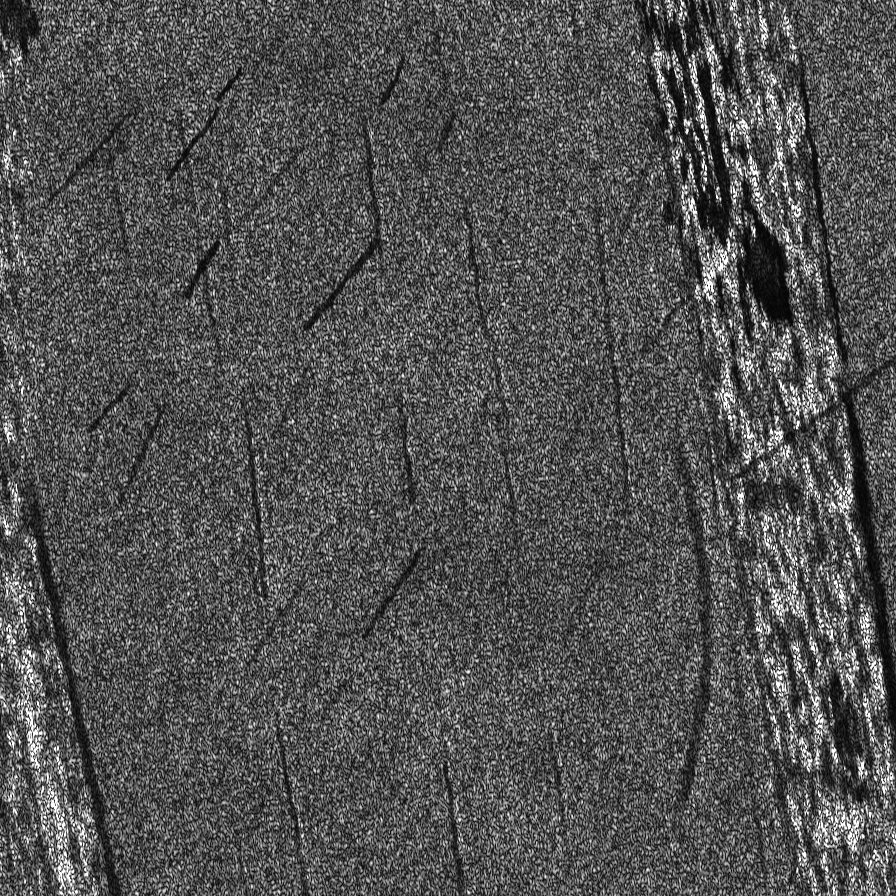
Give the GLSL for this texture, as a WebGL 2 fragment shader.

```glsl
#version 300 es
precision highp float;

uniform vec2 u_resolution;
out vec4 fragColor;

const float BASE_LEVEL = 0.31;             // mean brightness of the plain
const vec2 GRAIN = vec2(317.0, 158.0);     // speckle cells across the canvas
const float SPECKLE_GAIN = 2.6;            // brings the mean speckle near one
const float SLANT = 0.18;                  // sideways drift of the strike
const vec2 STREAK = vec2(85.0, 19.0);      // belt texture, across and along
const float BELT_CONTRAST = 2.3;
const float SHADOW = 0.13;                 // brightness kept in full shadow
const int LINEAMENTS = 9;
const int SCRATCHES = 18;
const uint HASH_MUL = 1664525u;
const uint HASH_ADD = 1013904223u;

vec2 hash2(vec2 cell) {
    uvec2 v = uvec2(ivec2(cell)) * HASH_MUL + HASH_ADD;
    for (int i = 0; i < 2; i++) {
        v.x += v.y * HASH_MUL;
        v.y += v.x * HASH_MUL;
        v ^= v >> 16u;
    }
    return vec2(v >> 8u) / 16777216.0;
}

float cornerSlope(vec2 cell, vec2 offset) {
    float angle = 6.2832 * hash2(cell).x;
    return dot(vec2(cos(angle), sin(angle)), offset);
}

float gradientNoise(vec2 p) {
    vec2 i = floor(p), f = p - i;
    vec2 w = f * f * f * (f * (f * 6.0 - 15.0) + 10.0);
    vec2 e = vec2(1.0, 0.0);
    return mix(mix(cornerSlope(i, f), cornerSlope(i + e.xy, f - e.xy), w.x),
               mix(cornerSlope(i + e.yx, f - e.yx), cornerSlope(i + 1.0, f - 1.0), w.x), w.y);
}

float fbm(vec2 p) {
    return gradientNoise(p) + 0.6 * gradientNoise(p * 2.03 + 17.3) + 0.35 * gradientNoise(p * 4.1 + 41.7);
}

// Magnitude of a complex random field, as in coherent imaging
float speckle(vec2 p) {
    vec2 a = p * GRAIN;
    vec2 b = (p + vec2(0.21, -0.13) * p.yx) * GRAIN * 1.08 + 531.4;
    vec2 field = vec2(gradientNoise(a) + gradientNoise(b),
                      gradientNoise(a + 1207.6) + gradientNoise(b + 1911.2));
    return length(field) * SPECKLE_GAIN;
}

float segment(vec2 p, vec2 a, vec2 b) {
    vec2 d = b - a;
    return length(p - a - d * clamp(dot(p - a, d) / dot(d, d), 0.0, 1.0));
}

float line(float d, float halfWidth) {
    return 1.0 - smoothstep(halfWidth * 0.5, halfWidth * 1.5, abs(d));
}

float patchMask(vec2 p, vec2 centre, vec2 radius, float ragged) {
    vec2 q = p - centre;
    q.x += SLANT * q.y;
    return 1.0 - smoothstep(0.7, 1.15, length(q / radius) + ragged);
}

float span(float y, float low, float high) {
    return smoothstep(low, low + 0.05, y) * (1.0 - smoothstep(high - 0.05, high, y));
}

void main() {
    vec2 p = gl_FragCoord.xy / u_resolution;
    float down = 1.0 - p.y;
    float across = p.x - SLANT * down;
    float rough = fbm(p * vec2(60.0, 32.0));
    vec2 q = p + 0.004 * vec2(rough, fbm(p * 35.0 + 71.0));
    float streaks = fbm(vec2(across, p.y) * STREAK);

    // Plain with faint oblique banding
    float level = 1.0 + 0.13 * fbm(p * 4.0 + 9.0);
    level += 0.13 * fbm(vec2(p.x * 0.8 - p.y * 0.6, p.x * 0.6 + p.y * 0.8) * vec2(24.0, 6.0));

    // Long thin lineaments, each a dark edge beside a pale one
    for (int i = 0; i < LINEAMENTS; i++) {
        vec2 h = hash2(vec2(float(i), 3.0));
        float x = (float(i) + h.x) / float(LINEAMENTS) * 0.85 - 0.08;
        float d = q.x - x - mix(0.10, 0.19, h.y) * down;
        float presence = smoothstep(-0.12, 0.3, gradientNoise(vec2(p.y * 5.0, float(i) * 7.3 + 0.5)));
        level *= 1.0 - 0.6 * presence * line(d, 0.0028);
        level += 0.28 * presence * line(d - 0.006, 0.003);
    }

    // Short oblique scratches
    for (int i = 0; i < SCRATCHES; i++) {
        vec2 h = hash2(vec2(float(i), 11.0));
        vec2 k = hash2(vec2(float(i), 29.0));
        vec2 centre = vec2(0.04 + 0.70 * h.x, 0.22 + 0.72 * h.y);
        float angle = mix(0.80, 1.2, k.x);
        vec2 arm = vec2(cos(angle), sin(angle)) * mix(0.015, 0.065, k.y);
        float d = segment(q, centre - arm, centre + arm);
        float depth = mix(0.2, 0.85, fract(k.x * 13.7));
        level *= 1.0 - depth * line(d, mix(0.0025, 0.0045, fract(k.y * 9.1)));
    }

    // Scalloped scarp
    float scarp = q.x - 0.752 - 0.037 * sin(7.0 * (down - 0.48));
    level *= 1.0 - 0.5 * line(scarp, 0.006) * span(down, 0.47, 0.93);
    level += 0.25 * line(scarp - 0.013, 0.006) * span(down, 0.47, 0.93);

    // Right belt, between a ragged edge and the main fault
    float fault = q.x - 0.882 - 0.148 * down;
    float belt = smoothstep(0.695, 0.715, across + 0.012 * rough) * (1.0 - smoothstep(-0.01, 0.01, fault));
    float beltLevel = (1.02 + 0.15 * down) * exp(BELT_CONTRAST * streaks);
    level = mix(level, clamp(beltLevel, 0.15, 2.4), belt * 0.85);
    float edge = across - 0.712 + 0.008 * rough;
    level *= 1.0 - 0.65 * line(edge, 0.005) * smoothstep(-0.25, 0.15, streaks);
    level += 0.5 * line(edge + 0.009, 0.004) * smoothstep(0.0, 0.3, -streaks);

    // Left belt, widening toward the bottom
    float rim = q.x - 0.033 - 0.215 * max(down - 0.547, 0.0);
    float leftBelt = 1.0 - smoothstep(-0.015, 0.01, rim);
    level = mix(level, clamp(1.1 * exp(1.9 * streaks), 0.2, 2.2), 0.75 * leftBelt);
    level *= 1.0 - 0.7 * line(rim, 0.006) * smoothstep(0.5, 0.58, down);
    level += 0.6 * line(rim + 0.052, 0.012) * smoothstep(0.62, 0.8, down);

    // Oblique ridges across the right belt
    float ridge = segment(q, vec2(0.78, 0.67), vec2(0.895, 0.86));
    level += 0.6 * line(ridge, 0.006);
    level *= 1.0 - 0.55 * line(segment(q, vec2(0.82, 0.465), vec2(1.0, 0.60)), 0.004);

    // Shadowed hollows and the main fault
    float ragged = 0.6 * streaks + 0.25 * rough;
    float shade = patchMask(p, vec2(0.853, 0.70), vec2(0.025, 0.062), ragged);
    shade = max(shade, 0.75 * patchMask(p, vec2(0.944, 0.18), vec2(0.016, 0.065), ragged));
    shade = max(shade, 0.85 * patchMask(p, vec2(0.02, 0.98), vec2(0.024, 0.035), ragged));
    shade = max(shade, 0.75 * patchMask(p, vec2(0.775, 0.87), vec2(0.032, 0.16), 2.6 * streaks + 0.25));
    float faultWidth = mix(0.003, 0.0075, smoothstep(0.35, 0.55, down));
    float faultDepth = smoothstep(0.02, 0.12, down) * (1.0 - 0.6 * line(down - 0.425, 0.02));
    shade = max(shade, faultDepth * line(fault, faultWidth));
    level *= mix(1.0, SHADOW, shade);

    float value = 0.012 + BASE_LEVEL * max(level, 0.06) * speckle(p);
    fragColor = vec4(vec3(clamp(value, 0.0, 1.0)), 1.0);
}
```
